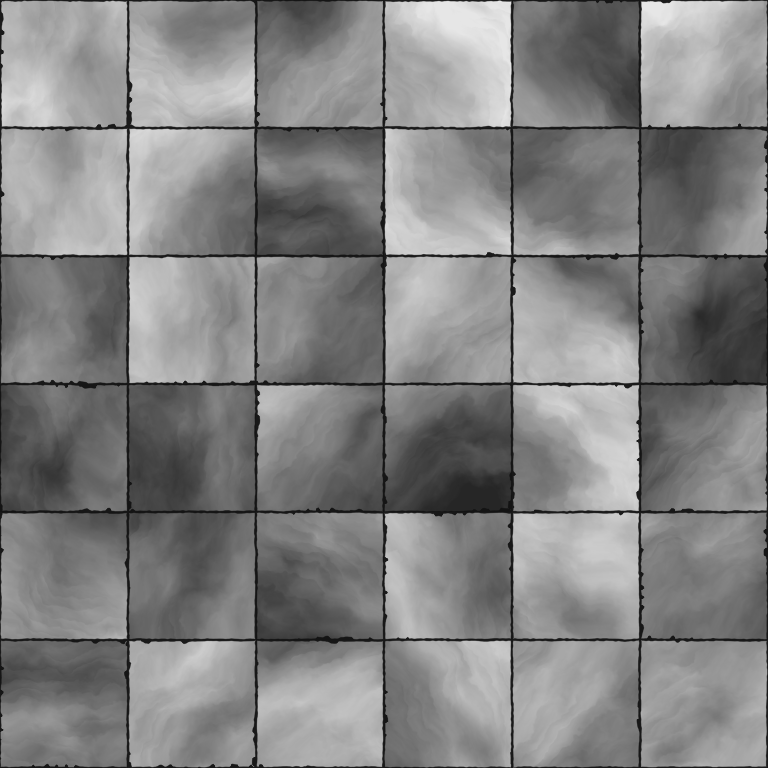
Write a Shadertoy shader that draws this texture.

```glsl
// A six by six grid of smoky grey stone tiles parted by thin, worn black seams.
// Each tile hashes its own tone, grain direction, folded light-to-dark ramp and
// layered clouds; the seams wobble and carry scattered chips along their edges.

const float TILES = 6.0;           // repeats across and down
const float MEAN_TONE = 0.535;     // average grey of the tiles
const float TONE_SPREAD = 0.40;    // tone range between tiles
const float RAMP_CONTRAST = 0.40;  // strongest light-to-dark ramp in a tile
const float CLOUD_CONTRAST = 0.46;
const float STRATA_CONTRAST = 0.035;
const vec2 TONE_LIMITS = vec2(0.15, 0.90);
const vec3 SEAM_COLOR = vec3(0.07);

// Seam sizes, in tile widths
const float SEAM_HALF_WIDTH = 0.009;
const float SEAM_WOBBLE = 0.007;
const float SEAM_ROUGHNESS = 0.006;
const float SEAM_SOFTNESS = 0.006;
const float CHIP_DEPTH = 0.022;

float hash(vec2 p) {
    vec3 q = fract(p.xyx * 0.1031);
    q += dot(q, q.yzx + 33.33);
    return fract((q.x + q.y) * q.z);
}

float noise(vec2 p) {
    vec2 cell = floor(p), f = fract(p);
    f = f * f * (3.0 - 2.0 * f);
    float low = mix(hash(cell), hash(cell + vec2(1, 0)), f.x);
    float high = mix(hash(cell + vec2(0, 1)), hash(cell + vec2(1, 1)), f.x);
    return mix(low, high, f.y);
}

mat2 rotation(float angle) {
    float c = cos(angle), s = sin(angle);
    return mat2(c, s, -s, c);
}

float fbm(vec2 p) {
    float sum = 0.0, amplitude = 0.5;
    mat2 turn = 2.03 * rotation(0.6);
    for (int i = 0; i < 6; i++) {
        sum += amplitude * noise(p);
        p = turn * p + 7.3;
        amplitude *= 0.5;
    }
    return sum;
}

// Independent random value of a tile for each property index
float tileRandom(vec2 id, float property) {
    return hash(id + vec2(17.3, 41.7) * (property + 1.0));
}

// Grey of the stone at p, measured from the tile centre
float stoneTone(vec2 p, vec2 id) {
    vec2 offset = 40.0 * vec2(tileRandom(id, 0.0), tileRandom(id, 1.0));
    vec2 q = rotation(6.2832 * tileRandom(id, 2.0)) * p;

    // Clouds, stretched along the grain and bent by a broad warp
    float warp = fbm(q * 2.0 + offset + 11.0) - 0.5;
    float cloud = fbm(q * vec2(1.5, 2.6) + offset + 0.9 * warp) - 0.5;

    // Ramp across a folded axis: narrow ones read as creases and stay faint
    float fold = 0.9 * max(tileRandom(id, 3.0) - 0.4, 0.0);
    float axis = q.y + fold * (abs(q.x) - 0.25) + 0.5 * (tileRandom(id, 4.0) - 0.5);
    float broad = sqrt(tileRandom(id, 5.0));
    float width = mix(0.03, 0.6, broad);
    float bent = axis + 0.35 * warp * broad;
    float ramp = smoothstep(-width, width, bent) - 0.5;
    ramp *= RAMP_CONTRAST * mix(0.25, 1.0, broad) * (0.35 + 0.65 * tileRandom(id, 6.0));

    // Thin overlapping layers that follow the ramp
    float layer = axis * 8.0 + 5.0 * warp + offset.x;
    float stepped = smoothstep(0.0, 0.2, fract(layer)) - fract(layer) - 0.4;
    float strata = stepped * smoothstep(0.35, 0.7, noise(q * 3.0 + offset + 23.0));

    float base = MEAN_TONE + TONE_SPREAD * (tileRandom(id, 7.0) - 0.5);
    float tone = base + ramp + CLOUD_CONTRAST * cloud + STRATA_CONTRAST * strata;
    return clamp(tone, TONE_LIMITS.x, TONE_LIMITS.y);
}

// Coverage of the seams crossing one axis, with wobble, rough edges and chips
float seam(float across, float along, float seed, float pixel) {
    float line = round(across);
    float lane = mod(line, TILES) * 7.0 + seed;
    float wobble = SEAM_WOBBLE * (noise(vec2(along * 9.0, lane)) - 0.5);
    float offset = across - line + wobble;
    float side = lane + 3.0 * step(0.0, offset);

    float rough = SEAM_ROUGHNESS * (noise(vec2(along * 42.0, side)) - 0.4);
    float worn = smoothstep(0.62, 0.8, noise(vec2(along * 2.3, side + 50.0)));
    float chip = smoothstep(0.55, 0.95, noise(vec2(along * 27.0, side + 90.0)));
    float halfWidth = SEAM_HALF_WIDTH + rough + CHIP_DEPTH * worn * chip;

    float soft = max(SEAM_SOFTNESS, 0.75 * pixel);
    return 1.0 - smoothstep(halfWidth - soft, halfWidth + soft, abs(offset));
}

void mainImage(out vec4 fragColor, in vec2 fragCoord) {
    vec2 grid = TILES * fragCoord / iResolution.xy;
    float pixel = TILES / min(iResolution.x, iResolution.y);

    vec3 color = vec3(stoneTone(fract(grid) - 0.5, floor(grid)));

    float seams = max(seam(grid.x, grid.y, 2.0, pixel), seam(grid.y, grid.x, 130.0, pixel));
    fragColor = vec4(mix(color, SEAM_COLOR, 0.95 * seams), 1.0);
}
```
